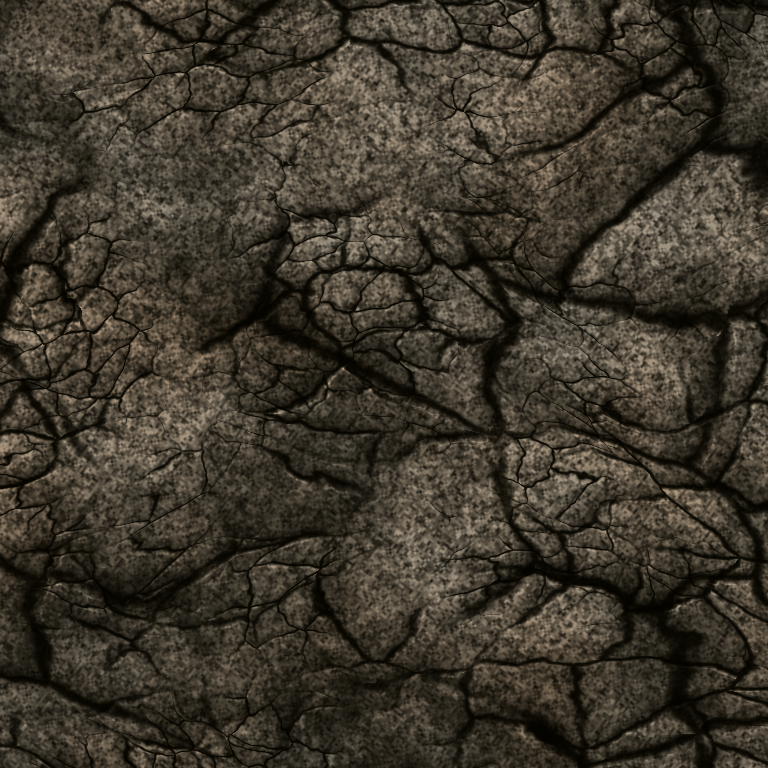
Reproduce this texture procedurally as a WebGL 1 fragment shader.

```glsl
precision highp float;
uniform vec2 u_resolution;

// Colours
const vec3 SHADOW = vec3(0.08, 0.07, 0.04);
const vec3 HIGHLIGHT = vec3(0.51, 0.46, 0.39);
const vec3 RUST = vec3(0.06, 0.0, -0.04);

// Light and tone
const vec2 LIGHT = vec2(-0.35, 0.94);
const float BASE_TONE = 0.66;
const float BLACK_LEVEL = 0.15;
const float PATCH_CONTRAST = 0.95;
const float MOTTLE_CONTRAST = 0.55;
const float RIM_GLOW = 0.34;
const float VEIN_GLOW = 0.16;

// Sizes, in canvas units or features per canvas
const vec2 STRETCH = vec2(0.82, 1.15);
const float BOULDER_SCALE = 4.6;
const float SLAB_SCALE = 9.5;
const float CHIP_SCALE = 21.0;
const float BOULDER_GAP = 0.014;
const float SLAB_GAP = 0.0065;
const float CHIP_GAP = 0.0024;
const float RIM_WIDTH = 0.0017;
const float FINE_GRAIN = 310.0;
const float COARSE_GRAIN = 135.0;

struct Plate {
  float edge;   // distance to the border
  vec2 normal;  // direction across the border
  float tone;   // flat shade plus tilt
};

float hash(vec2 p) {
  vec3 q = fract(p.xyx * 0.1031);
  q += dot(q, q.yzx + 33.33);
  return fract((q.x + q.y) * q.z);
}

vec2 hash2(vec2 p) {
  return vec2(hash(p), hash(p + 71.7));
}

float noise(vec2 p) {
  vec2 i = floor(p), f = fract(p);
  f = f * f * (3.0 - 2.0 * f);
  vec2 right = vec2(1.0, 0.0);
  return mix(mix(hash(i), hash(i + right), f.x),
             mix(hash(i + right.yx), hash(i + 1.0), f.x), f.y);
}

float fbm(vec2 p) {
  float sum = 0.0, amp = 0.5;
  for (int i = 0; i < 5; i++) {
    sum += amp * noise(p);
    p = mat2(1.6, 1.2, -1.2, 1.6) * p + 13.7;
    amp *= 0.5;
  }
  return sum / 0.97;
}

// Broad sine bends, then ragged noise for broken edges
vec2 warp(vec2 p) {
  float amp = 0.028, freq = 9.0;
  for (int i = 0; i < 3; i++) {
    p += amp * sin(freq * (p.yx + 0.4 * p) + vec2(1.3, 4.1) * freq);
    amp *= 0.5;
    freq *= 1.83;
  }
  return p + 0.075 * (vec2(fbm(p * 11.0), fbm(p * 11.0 + 47.0)) - 0.5);
}

// Cellular noise with border distance
Plate plateAt(vec2 p, float scale) {
  p *= scale;
  vec2 cell = floor(p), nearest = vec2(4.0), second = vec2(5.0), id = cell;
  float d1 = 32.0, d2 = 50.0;
  for (int y = -1; y <= 1; y++) {
    for (int x = -1; x <= 1; x++) {
      vec2 c = cell + vec2(float(x), float(y));
      vec2 r = c + hash2(c) - p;
      float d = dot(r, r);
      if (d < d1) {
        d2 = d1; second = nearest;
        d1 = d; nearest = r; id = c;
      } else if (d < d2) {
        d2 = d; second = r;
      }
    }
  }
  vec2 normal = normalize(second - nearest);
  vec2 tilt = 0.6 * LIGHT + hash2(id + 19.0) - 0.5;
  float tone = hash(id + 7.0) - 0.5 - 0.7 * dot(nearest, tilt);
  return Plate(dot(0.5 * (nearest + second), normal) / scale, normal, tone);
}

// Adds one size of plate: x is tone, y is shade factor, z is lit rim
void addPlates(inout vec3 rock, vec2 p, float scale, float gap, float open, float contrast) {
  Plate plate = plateAt(p, scale);
  float facing = dot(plate.normal, LIGHT);
  float width = gap * (0.25 + 0.75 * open);
  float crack = open * (1.0 - smoothstep(0.15 * width, width, plate.edge));
  float overhang = open * exp(-plate.edge / (2.2 * gap)) * (0.55 - 0.45 * facing);
  float offset = (plate.edge - width - RIM_WIDTH) / RIM_WIDTH;
  rock.x += contrast * plate.tone;
  rock.y *= (1.0 - 0.88 * crack) * (1.0 - 0.65 * overhang);
  rock.z += open * exp(-offset * offset) * smoothstep(-0.3, 0.8, facing);
}

void main() {
  vec2 uv = gl_FragCoord.xy / u_resolution.y;
  vec2 p = warp(uv * STRETCH + 3.0);

  // Cracks open and close along their length
  float boulderOpen = smoothstep(0.34, 0.60, fbm(uv * 3.5 + 5.0));
  float slabOpen = smoothstep(0.40, 0.64, fbm(uv * 5.0 + 31.0));
  float chipOpen = smoothstep(0.43, 0.68, fbm(uv * 8.0 + 63.0));

  vec3 rock = vec3(BASE_TONE, 1.0, 0.0);
  addPlates(rock, p, BOULDER_SCALE, BOULDER_GAP, boulderOpen, 0.17);
  addPlates(rock, p + 9.3, SLAB_SCALE, SLAB_GAP, slabOpen, 0.13);
  addPlates(rock, p + 21.7, CHIP_SCALE, CHIP_GAP, chipOpen, 0.09);

  // Weathered patches and mottling
  rock.x += PATCH_CONTRAST * (fbm(uv * 4.5 + 80.0) - 0.5);
  rock.x += MOTTLE_CONTRAST * (fbm(uv * 26.0 + 11.0) - 0.5);

  // Mineral grain
  vec2 turned = mat2(0.8, 0.6, -0.6, 0.8) * uv;
  float grain = 1.0 + 1.05 * (noise(turned * FINE_GRAIN) - 0.5)
                    + 0.75 * (noise(turned * COARSE_GRAIN + 40.0) - 0.5);

  // Pale hairline veins and worn rims
  float vein = 1.0 - smoothstep(0.0, 0.016, abs(fbm(p * 9.0 + 55.0) - 0.5));
  float worn = smoothstep(0.3, 0.65, noise(uv * 34.0 + 90.0));
  float glow = RIM_GLOW * rock.z * worn + VEIN_GLOW * vein * worn;

  float light = max(rock.x, 0.12) * rock.y * grain + glow * grain * mix(0.35, 1.0, rock.y);
  float tone = clamp(light - BLACK_LEVEL, -BLACK_LEVEL, 1.3);
  vec3 color = mix(SHADOW, HIGHLIGHT, tone);
  color += RUST * (fbm(uv * 7.0 + 120.0) - 0.5) * light;
  gl_FragColor = vec4(clamp(color, 0.0, 1.0), 1.0);
}
```
